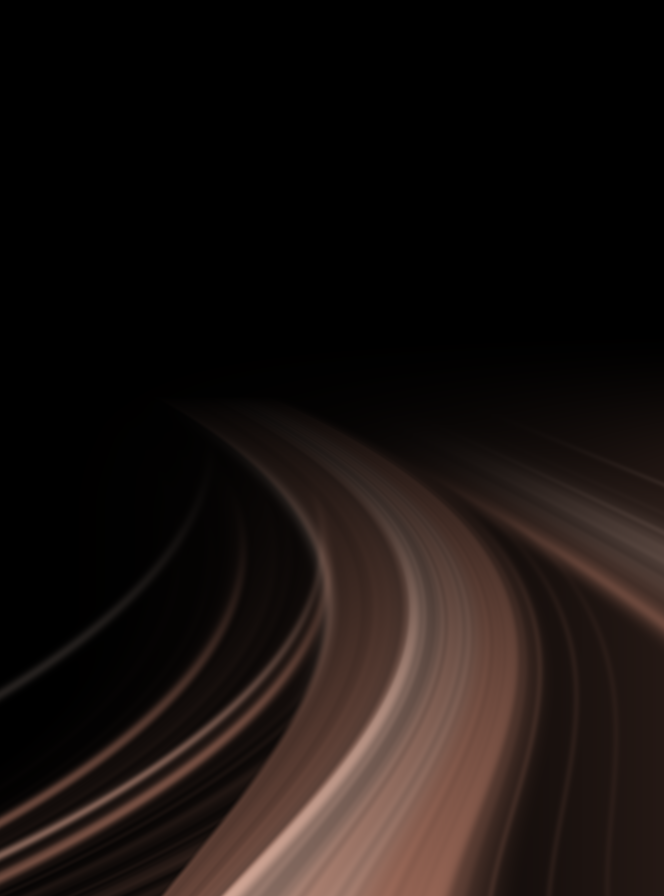
This background is drawn by a Shadertoy shader. Its source:

```glsl
// Silky copper and silver light trails sweeping round a bend out of a black horizon.

// Colours and levels
const vec3 COPPER = vec3(1.0, 0.675, 0.565);
const vec3 SILVER = vec3(1.0, 0.88, 0.82);
const float HORIZON = 0.557;
const float BAND_LEVEL = 0.62;
const float FAR_LEVEL = 0.25;
const float LEFT_LEVEL = 0.20;
const float HAZE_LEVEL = 0.14;

// Curves: cubic coefficients giving x for a depth below the horizon
const vec4 INNER_EDGE = vec4(0.235, 2.451, -6.747, 4.276);
const vec4 HIGHLIGHT = vec4(0.325, 2.733, -7.332, 4.459);
const vec4 OUTER_EDGE = vec4(0.42, 3.08, -7.53, 5.437);
const vec4 FAR_LOW = vec4(0.42, 2.74, -1.8, 0.0);
const vec4 FAR_HIGH = vec4(0.68, 3.27, 0.0, 0.0);
const vec4 LEFT_FAINT = vec4(0.311, 0.349, -3.869, 0.0);
const vec4 LEFT_UPPER = vec4(0.2585, 1.29, -3.862, 0.0);
const vec4 LEFT_BRIGHT = vec4(0.384, 1.263, -3.933, 0.0);
const vec4 LEFT_LOWER = vec4(0.365, 1.42, -3.9, 0.0);

float hash(float n) {
    n = fract(n * 0.1031);
    n *= n + 33.33;
    return fract(n * (n + n));
}

float noise(float x) {
    float cell = floor(x), f = fract(x);
    return mix(hash(cell + 57.0), hash(cell + 58.0), f * f * (3.0 - 2.0 * f));
}

float bell(float x, float width) {
    x /= width;
    return exp(-x * x);
}

float curveX(vec4 c, float h) {
    return c.x + h * (c.y + h * (c.z + h * c.w));
}

// Signed distance across a curve, corrected for its slope
float across(vec4 c, float x, float h, float aspect) {
    float slope = aspect * (c.y + h * (2.0 * c.z + 3.0 * h * c.w));
    return (x - curveX(c, h)) * aspect / sqrt(1.0 + slope * slope);
}

float strand(vec4 c, float x, float h, float aspect, float width) {
    return bell(across(c, x, h, aspect), width);
}

void mainImage(out vec4 fragColor, in vec2 fragCoord) {
    vec2 p = fragCoord / iResolution.xy;
    float aspect = iResolution.x / iResolution.y;
    float depth = HORIZON - p.y;
    float h = max(depth, 0.0);
    float nearness = pow(h / HORIZON, 0.75);
    float x = p.x;

    // Lane coordinate: 0 inner edge, 1 highlight, 3 outer edge
    float inner = curveX(INNER_EDGE, h);
    float middle = curveX(HIGHLIGHT, h);
    float outer = curveX(OUTER_EDGE, h);
    float lane = x < middle ? (x - inner) / (middle - inner)
                            : 1.0 + 2.0 * (x - middle) / (outer - middle);

    // Haze on the right, thinning above the horizon
    vec3 color = COPPER * HAZE_LEVEL * x * x * smoothstep(-0.08, 0.13, depth);

    // Main band with long silky streaks
    float silk = 0.6 * noise(lane * 5.0) + 0.4 * noise(lane * 14.0);
    float band = smoothstep(-0.08, 0.06, lane) * (1.0 - smoothstep(2.35, 3.25, lane));
    band *= mix(0.66, 0.95, smoothstep(0.85, 1.08, lane)) * (0.72 + 0.45 * silk);
    float sheen = bell(lane - 1.3, 0.4) + 0.6 * bell(lane - 1.9, 0.2);
    color += mix(COPPER, SILVER, min(0.65 * sheen, 1.0)) * band * BAND_LEVEL * nearness;

    // Highlight, sharp on its left and soft on its right
    float side = across(HIGHLIGHT, x, h, aspect);
    float crest = bell(side, side < 0.0 ? 0.004 : 0.013);
    color += SILVER * crest * 0.27 * smoothstep(0.02, 0.4, h);
    float rim = strand(INNER_EDGE, x, h, aspect, 0.009);
    color += SILVER * rim * 0.13 * smoothstep(0.0, 0.16, h) * (1.0 - smoothstep(0.2, 0.4, h));

    // Thin strands outside the band
    for (int i = 0; i < 3; i++) {
        float k = float(i);
        vec4 path = OUTER_EDGE + vec4(0.01 * k, 0.14 * k, 0.0, 0.0);
        color += COPPER * strand(path, x, h, aspect, 0.004) * (0.08 - 0.02 * k)
               * smoothstep(0.08, 0.3, h);
    }

    // Fan of straighter trails on the far right
    float farX = curveX(FAR_LOW, h);
    float fan = (x - farX) / (curveX(FAR_HIGH, h) - farX);
    float fanBody = smoothstep(-0.12, 0.05, fan) * (1.0 - smoothstep(0.35, 0.95, fan));
    float fanSilk = 0.55 * noise(fan * 9.0) + 0.45 * noise(fan * 24.0);
    float fanFade = smoothstep(0.0, 0.2, h) * smoothstep(0.4, 0.95, x);
    color += mix(COPPER, SILVER, smoothstep(0.0, 0.3, fan))
           * fanBody * (0.25 + 0.75 * fanSilk) * FAR_LEVEL * fanFade;
    color += COPPER * strand(FAR_LOW, x, h, aspect, 0.012) * 0.13 * fanFade;
    color += SILVER * strand(FAR_HIGH, x, h, aspect, 0.003) * 0.12 * fanFade;

    // Fine trails left of the band
    float trail = x - h * (1.35 - 3.9 * h);
    float fine = noise(trail * 34.0);
    fine = 0.15 + 0.55 * fine * fine + 0.3 * noise(trail * 85.0);
    float leftMask = (1.0 - smoothstep(-0.1, 0.06, lane)) * smoothstep(0.08, 0.42, trail);
    color += COPPER * fine * leftMask * LEFT_LEVEL * smoothstep(0.0, 0.45, h);

    // Bright strands on the left, strongest towards the corner
    float corner = smoothstep(0.08, 0.5, h);
    color += SILVER * strand(LEFT_FAINT, x, h, aspect, 0.006) * 0.14 * smoothstep(0.03, 0.33, h);
    color += COPPER * strand(LEFT_UPPER, x, h, aspect, 0.006) * 0.34 * corner;
    color += mix(COPPER, SILVER, 0.4) * strand(LEFT_BRIGHT, x, h, aspect, 0.005) * 0.46 * corner;
    color += COPPER * strand(LEFT_LOWER, x, h, aspect, 0.006) * 0.34 * corner;

    fragColor = vec4(min(color, 1.0), 1.0);
}
```
